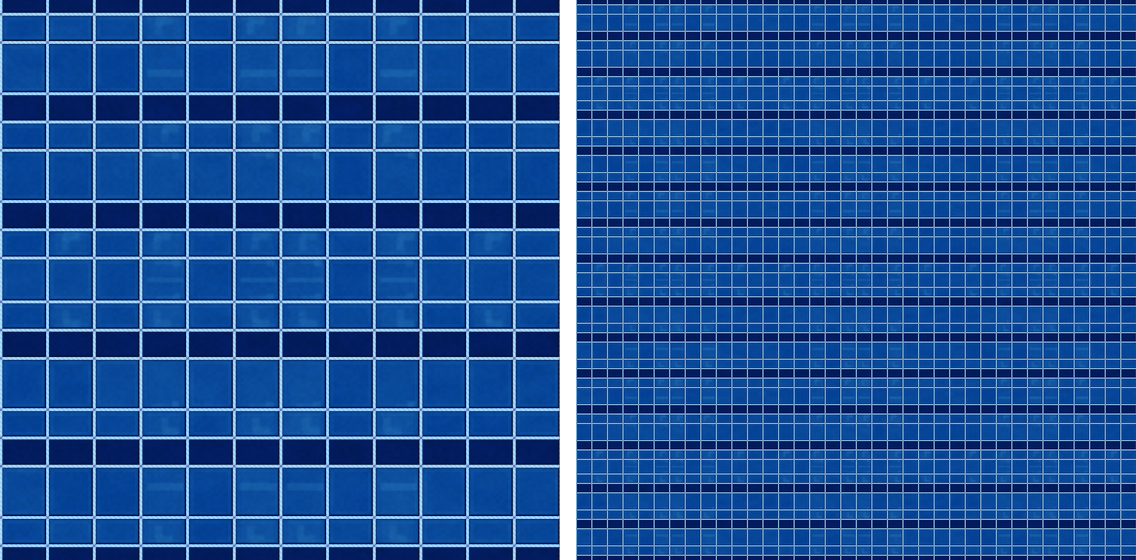
Left, the tile; right, the same tile 3 across and 3 down.
A WebGL 1 fragment shader for this texture:

```glsl
precision highp float;

uniform vec2 u_resolution;

// Lengths are in column widths
const float COLUMNS = 12.0;
const float CENTRE = 0.47;   // half height of the middle row
const float SHORT = 0.605;   // height of short and dark rows
const float PERIOD = 2.31;   // short + dark + tall row
const float LINE = 0.034;    // half width of a joint line
const float TAU = 6.2831853;

const vec3 BLUE = vec3(0.015, 0.255, 0.585);
const vec3 GLOSS = vec3(0.09, 0.37, 0.66);
const vec3 NAVY = vec3(0.01, 0.11, 0.37);
const vec3 SHADOW = vec3(0.015, 0.04, 0.17);
const vec3 LINE_EDGE = vec3(0.40, 0.60, 0.88);
const vec3 LINE_CORE = vec3(0.68, 0.89, 0.99);
const vec3 KNOT = vec3(0.36, 0.42, 0.70);

float hash(vec2 p) {
  return fract(sin(dot(p, vec2(127.1, 311.7))) * 43758.5453);
}

// Value noise that wraps after a whole number of cells
float wrapNoise(vec2 uv, vec2 cells) {
  vec2 p = uv * cells;
  vec2 i = floor(p);
  vec2 f = fract(p);
  f = f * f * (3.0 - 2.0 * f);
  vec2 a = mod(i, cells);
  vec2 b = mod(i + 1.0, cells);
  return mix(mix(hash(a), hash(vec2(b.x, a.y)), f.x),
             mix(hash(vec2(a.x, b.y)), hash(b), f.x), f.y);
}

float softBox(vec2 p, vec2 centre, vec2 halfSize, float blur) {
  vec2 s = smoothstep(-blur, blur, halfSize - abs(p - centre));
  return s.x * s.y;
}

// Row at distance d from the middle: start, height, kind, group
// Kinds: 0 short, 1 dark, 2 tall
vec4 rowAt(float d) {
  float group = floor((d - CENTRE) / PERIOD);
  float q = d - CENTRE - group * PERIOD;
  float kind = step(SHORT, q) + step(2.0 * SHORT, q);
  float start = CENTRE + group * PERIOD + kind * SHORT;
  float height = kind > 1.5 ? PERIOD - 2.0 * SHORT : SHORT;
  if (group < 0.0) {
    start = -CENTRE;
    height = 2.0 * CENTRE;
  }
  return vec4(start, height, kind, group);
}

// Blocky reflections on the glossy columns
float reflections(vec2 t, vec4 row, float column) {
  float ring = floor(abs(column - 5.5));
  float glossy = 1.0 - mod(ring, 2.0);
  float outer = step(3.5, ring);
  float shift = 0.3 * (hash(vec2(column, row.w + 7.0)) - 0.5);
  float top = row.y - t.y;
  float glow;
  if (row.z < 0.5) {
    glow = 0.35 * softBox(t, vec2(0.5, 0.3), vec2(0.36, 0.23), 0.05)
         + 0.5 * softBox(vec2(t.x, top), vec2(0.55 + shift, 0.13), vec2(0.17, 0.09), 0.06)
         + 0.4 * softBox(vec2(t.x, top), vec2(0.42 + shift, 0.3), vec2(0.08, 0.14), 0.05);
    glow *= 1.0 - outer * step(0.5, row.w);
  } else {
    float band = abs(row.w);
    float marks = 1.0 - step(0.5, row.w);
    glow = 0.5 * band * softBox(t, vec2(0.52, 0.44), vec2(0.39, 0.08), 0.03)
         + 0.2 * softBox(t, vec2(0.52, 0.5 * row.y), vec2(0.38, 0.4 * row.y), 0.06)
         + 0.5 * marks * softBox(vec2(t.x, top), vec2(0.76 + 0.3 * shift, 0.1), vec2(0.08, 0.08), 0.04)
         + 0.3 * marks * softBox(vec2(t.x, top), vec2(0.5 + shift, 0.08), vec2(0.2, 0.05), 0.04);
    glow *= 1.0 - outer;
  }
  return glow * glossy;
}

vec3 tileColour(vec2 uv, vec2 t, vec4 row, float column) {
  float grain = wrapNoise(uv, vec2(180.0)) - 0.5;
  float cloud = wrapNoise(uv, vec2(24.0, 36.0));
  if (row.z > 0.5 && row.z < 1.5) return NAVY * (1.0 + 0.12 * grain + 0.12 * (cloud - 0.5));
  // Faint bevel inside the tile edge
  float inset = min(min(t.x, 1.0 - t.x), min(t.y, row.y - t.y));
  float bevel = smoothstep(0.05, 0.08, inset) * (1.0 - smoothstep(0.12, 0.14, inset));
  float tone = hash(vec2(column, row.w * 3.0 + row.z));
  float light = 0.22 * tone + 0.25 * cloud + 0.22 * bevel - 0.1;
  light += reflections(t, row, column);
  return mix(BLUE, GLOSS, clamp(light, 0.0, 1.0)) * (1.0 + 0.08 * grain);
}

// Twisted strand, bright along its middle
vec3 strandColour(vec2 p, float across, float along) {
  float twist = 0.5 + 0.5 * sin(TAU * 10.0 * (p.x + p.y));
  float core = 1.0 - smoothstep(0.2, 1.0, across / LINE);
  vec3 colour = mix(LINE_EDGE, LINE_CORE, clamp(core * 0.85 + 0.4 * twist - 0.1, 0.0, 1.0));
  return mix(KNOT, colour, smoothstep(0.2, 1.3, along / LINE));
}

void main() {
  vec2 uv = gl_FragCoord.xy / u_resolution;
  vec2 p = uv * COLUMNS;
  float pixel = COLUMNS / min(u_resolution.x, u_resolution.y);
  float x = p.x - 0.02;
  float column = mod(floor(x), COLUMNS);
  float fromMiddle = abs(p.y - 0.5 * COLUMNS);
  vec4 row = rowAt(fromMiddle);
  vec2 t = vec2(fract(x), fromMiddle - row.x);

  // Distances to the joints, with deeper shade on the right and bottom
  vec2 edge = vec2(min(t.x, 1.0 - t.x), min(t.y, row.y - t.y));
  float below = p.y > 0.5 * COLUMNS ? t.y : row.y - t.y;
  float near = min(edge.x, edge.y);
  float deepSide = min(1.0 - t.x, below);
  float shade = max(0.45 * (1.0 - smoothstep(LINE, LINE + 0.03, near)),
                    0.95 * (1.0 - smoothstep(LINE + 0.01, LINE + 0.045, deepSide)));

  vec3 colour = mix(tileColour(uv, t, row, column), SHADOW, shade);
  vec3 strand = strandColour(p, near, max(edge.x, edge.y));
  float line = 1.0 - smoothstep(LINE - 0.5 * pixel, LINE + 0.5 * pixel, near);
  gl_FragColor = vec4(mix(colour, strand, line), 1.0);
}
```
